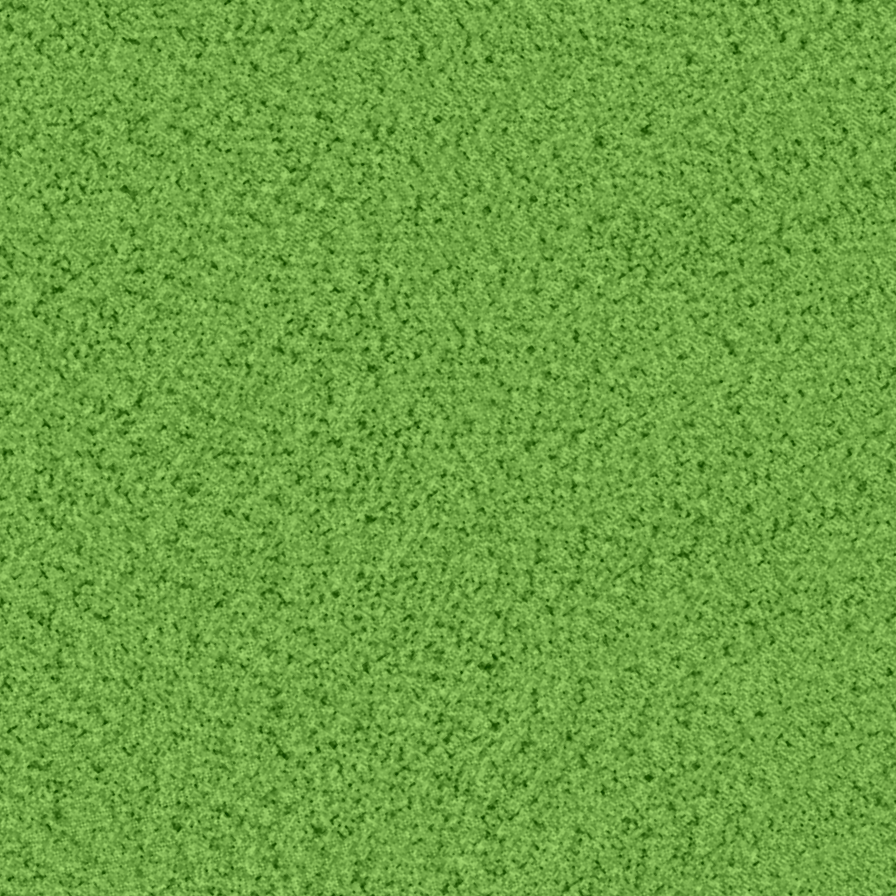
This texture is drawn by a Shadertoy shader. Its source:

```glsl
const vec3 SHADE_GREEN = vec3(0.20, 0.40, 0.07);
const vec3 LIGHT_GREEN = vec3(0.56, 0.76, 0.37);
const float BLADE_CELLS = 400.0;  // fine grains across the canvas
const float TUFT_CELLS = 200.0;   // clumps and gaps across the canvas

float hash(vec2 p) {
    return fract(sin(dot(p, vec2(127.1, 311.7))) * 43758.5453);
}

vec2 rotate(vec2 p, float angle) {
    float c = cos(angle), s = sin(angle);
    return vec2(c * p.x - s * p.y, s * p.x + c * p.y);
}

// Smooth value noise in 0..1
float valueNoise(vec2 p) {
    vec2 cell = floor(p);
    vec2 f = fract(p);
    vec2 w = f * f * (3.0 - 2.0 * f);
    float low = mix(hash(cell), hash(cell + vec2(1.0, 0.0)), w.x);
    float high = mix(hash(cell + vec2(0.0, 1.0)), hash(cell + vec2(1.0)), w.x);
    return mix(low, high, w.y);
}

// Noise on a turned grid, so that cells do not line up with the canvas
float grain(vec2 uv, float cells, float angle, vec2 offset) {
    return valueNoise(rotate(uv, angle) * cells + offset);
}

// Dark gaps where the tuft noise is low
float gapDepth(float tuft, float threshold) {
    return 1.0 - smoothstep(0.0, threshold, tuft);
}

float grassLight(vec2 uv) {
    float blades = grain(uv, BLADE_CELLS, 0.55, vec2(17.3, 41.9));
    float tufts = grain(uv, TUFT_CELLS, 0.95, vec2(63.7, 8.2));
    float light = 0.69 + 0.80 * (blades - 0.5) + 0.47 * (tufts - 0.5);
    return light - 0.55 * gapDepth(tufts, 0.32);
}

void mainImage(out vec4 fragColor, in vec2 fragCoord) {
    vec2 uv = fragCoord / iResolution.y;
    float light = clamp(grassLight(uv), -0.4, 1.3);
    vec3 color = mix(SHADE_GREEN, LIGHT_GREEN, light);
    fragColor = vec4(clamp(color, 0.0, 1.0), 1.0);
}
```
